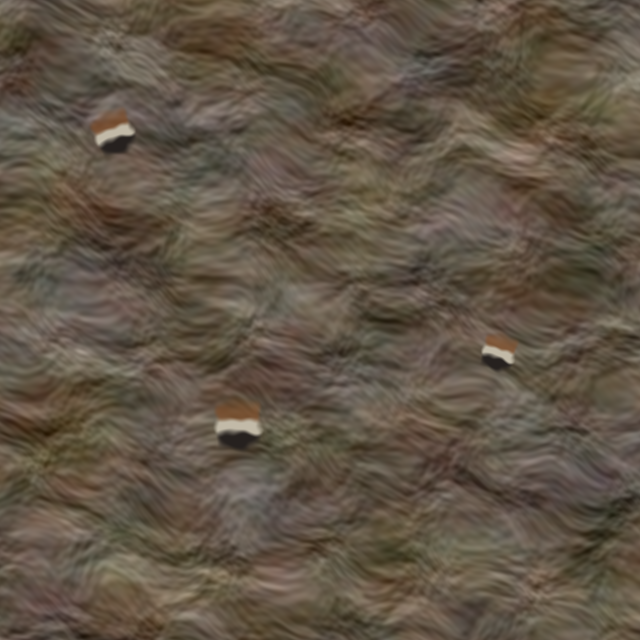
Give the GLSL for this texture, as a WebGL 1 fragment shader.

```glsl
precision highp float;
// Weathered, lichen-stained rock, softly lit from above, with a few set-in pebbles.
// A warped gradient-noise height field is shaded by its slope, then tinted by
// broad noise stains; pebbles have a rusty top, a pale ledge and a dark underside.

uniform vec2 u_resolution;

const float GRAIN_SCALE   = 7.0;    // broadest relief features per canvas
const float GRAIN_TILT    = 0.38;   // direction of the grain, radians
const float GRAIN_STRETCH = 1.55;   // elongation along the grain
const float WARP          = 0.35;   // bending of the grain
const float SLOPE_STEP    = 0.0035; // distance of the slope samples
const float RELIEF        = 0.52;   // strength of the slope shading
const float MOTTLE        = 0.13;   // strength of the broad light and dark
const float MEAN_TONE     = 0.333;
const float PEBBLE_SIZE   = 0.037;
const int   PEBBLES       = 3;

const vec3 EARTH_TINT  = vec3(0.043, -0.004, -0.060);
const vec3 OCHRE_SHIFT = vec3(0.030, 0.004, -0.062);
const vec3 GREEN_SHIFT = vec3(-0.038, 0.020, 0.000);
const vec3 LICHEN      = vec3(0.53, 0.51, 0.47);
const vec3 RUST        = vec3(0.50, 0.31, 0.17);
const vec3 PALE_LEDGE  = vec3(0.76, 0.73, 0.66);
const vec3 UNDERSIDE   = vec3(0.15, 0.13, 0.12);

mat2 rotation(float a) {
  return mat2(cos(a), -sin(a), sin(a), cos(a));
}

float hash(vec2 cell) {
  vec3 h = fract(vec3(cell.xyx) * 0.1031);
  h += dot(h, h.yzx + 33.33);
  return fract((h.x + h.y) * h.z);
}

float cornerSlope(vec2 cell, vec2 offset) {
  float angle = 6.2832 * hash(cell);
  return dot(vec2(cos(angle), sin(angle)), offset);
}

// Gradient noise, about -0.7 to 0.7
float noise(vec2 p) {
  vec2 i = floor(p), f = p - i;
  vec2 u = f * f * f * (f * (f * 6.0 - 15.0) + 10.0);
  vec2 e = vec2(1.0, 0.0);
  return mix(
    mix(cornerSlope(i, f), cornerSlope(i + e, f - e), u.x),
    mix(cornerSlope(i + e.yx, f - e.yx), cornerSlope(i + e.xx, f - e.xx), u.x), u.y);
}

float fbm(vec2 p) {
  float sum = 0.0, amplitude = 1.0;
  for (int i = 0; i < 4; i++) {
    sum += amplitude * noise(p);
    p = rotation(0.3) * p * 2.1 + 17.3;
    amplitude *= 0.54;
  }
  return sum;
}

// Canvas position to bent, stretched grain space
vec2 grainSpace(vec2 p) {
  vec2 g = rotation(-GRAIN_TILT) * p;
  g = vec2(g.x, g.y * GRAIN_STRETCH) * GRAIN_SCALE + 40.0;
  return g + WARP * vec2(noise(p * 9.0 + 11.0), noise(p * 9.0 + 57.0));
}

// Lays one pebble over the rock; q is in pebble radii
vec3 addPebble(vec3 rock, vec2 q) {
  q += 0.22 * vec2(noise(q * 1.6 + 31.0), noise(q * 1.6 + 73.0));
  vec2 a = abs(q * vec2(1.05, 0.82));
  float radius = pow(a.x * a.x * a.x + a.y * a.y * a.y, 1.0 / 3.0);
  float body = smoothstep(1.08, 0.78, radius);
  float ledgeTop = smoothstep(0.28, -0.05, q.y);
  float under = smoothstep(-0.32, -0.58, q.y + 0.12 * q.x * q.x);
  vec3 top = mix(rock, RUST, 0.75 * smoothstep(1.25, 0.35, q.y));
  vec3 stone = mix(mix(top, PALE_LEDGE, ledgeTop), UNDERSIDE, under);
  return mix(rock, stone, body);
}

void main() {
  vec2 p = gl_FragCoord.xy / u_resolution;

  // Relief: surfaces that face upward are lit
  vec2 lightStep = SLOPE_STEP * normalize(vec2(-0.25, 1.0));
  float slope = fbm(grainSpace(p - lightStep)) - fbm(grainSpace(p + lightStep));
  float mottle = fbm(grainSpace(p) * 0.8 + 90.0);
  float tone = MEAN_TONE + RELIEF * slope + MOTTLE * mottle;

  // Stains: ochre against mauve, and green against red
  float ochre = fbm(p * vec2(4.0, 5.5) + 21.0) + 0.3 * noise(p * 34.0 + 5.0);
  float green = fbm(p * vec2(8.0, 11.0) + 63.0);
  vec3 color = vec3(tone) + EARTH_TINT + OCHRE_SHIFT * ochre + GREEN_SHIFT * green;

  // Pale lichen patches, broken up by the relief
  float patches = noise(p * vec2(4.5, 6.0) + 130.0) + 0.25 * mottle;
  color = mix(color, LICHEN + 0.5 * slope, 0.42 * smoothstep(0.25, 0.62, patches));

  // Pebbles spread by a low-discrepancy sequence
  for (int i = 0; i < PEBBLES; i++) {
    float n = float(i);
    vec2 center = 0.1 + 0.8 * fract(vec2(0.34, 0.30) + n * vec2(0.755, 0.570));
    float size = PEBBLE_SIZE * (1.0 - 0.14 * n);
    color = addPebble(color, rotation(0.4 * sin(n * 2.0)) * (p - center) / size);
  }

  gl_FragColor = vec4(clamp(color, 0.0, 1.0), 1.0);
}
```
